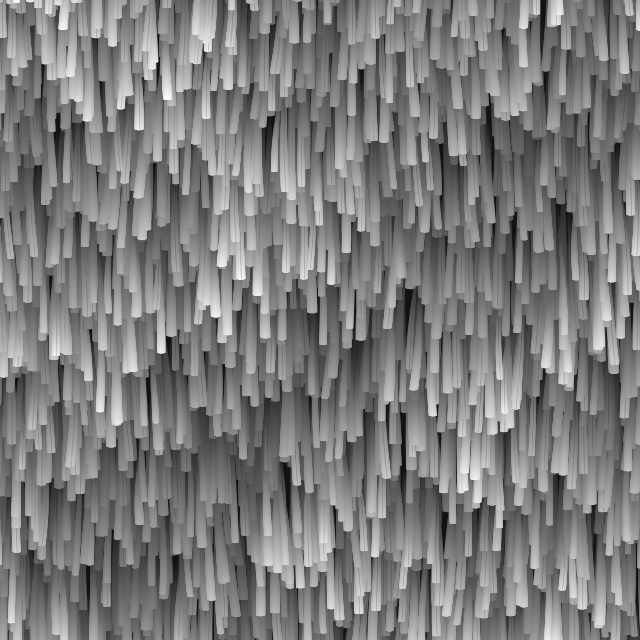
Write a Shadertoy shader that draws this texture.

```glsl
// Shaggy thatch: overlapping layers of narrow blunt strands hanging downward.
// Each strand rises from a dark root to a pale tip; the highest strand wins,
// and layered sines bend the rows and gather strands into light and dark tufts.

const float LAYERS = 6.0;
const vec2 CELL = vec2(1.0 / 54.0, 1.0 / 7.0);
const float BACKGROUND = 0.07;
const float TAU = 6.2831853;

vec3 hash3(vec3 v) {
    vec3 q = fract(v * vec3(0.1031, 0.1030, 0.0973));
    q += dot(q, q.yxz + 33.33);
    return fract((q.xxy + q.yxx) * q.zyx);
}

// Smooth irregular variation, roughly -1 to 1
float layeredSines(vec2 p, float phase) {
    float broad = sin(p.x * 7.3 + 2.1 * sin(p.y * 5.7 + phase) + phase);
    float fine = sin(p.y * 13.1 + 1.7 * sin(p.x * 11.9 - phase) + phase * 2.3);
    return 0.55 * broad + 0.45 * fine;
}

// Uneven front line shared by the strands of neighbouring columns
float rowOffset(float x) {
    return 0.055 * sin(x * 9.0 + 1.3) + 0.035 * sin(x * 23.0 + 0.4)
         + 0.012 * sin(x * 61.0);
}

// Height of one strand at offset q from its tip, zero outside it
float strand(vec2 q, float len, float width, float lean, float bend,
             float tipHeight, float groove, float soft) {
    float t = 1.0 - q.y / len;
    if (t < 0.0 || t > 1.05) return 0.0;

    // Curved centre line and taper towards the root
    float centre = lean * q.y + bend * sin(TAU * 0.8 * (1.0 - t));
    float radius = 0.5 * width * mix(0.35, 1.0, smoothstep(0.0, 0.95, t));
    float u = (q.x - centre) / radius;

    // Soft sides and a slightly rounded blunt end
    float side = smoothstep(-soft, soft, radius * (1.0 - abs(u)));
    float end = smoothstep(-soft, soft, q.y - 0.12 * width * u * u);

    // Rising height, rounded section and an optional split down the middle
    float section = 1.0 - 0.11 * u * u;
    float split = 1.0 - 0.17 * groove * (1.0 - smoothstep(0.0, 0.22, abs(u - 0.1)));
    return tipHeight * min(t, 1.0) * section * split * side * end;
}

// Tallest strand of one layer at point p
float strandLayer(vec2 p, float layer, float soft) {
    float height = 0.0;
    float shift = layer * 0.37 * CELL.x;
    float column = floor((p.x - shift) / CELL.x);
    for (float i = -2.0; i <= 2.0; i++) {
        float col = column + i;
        float columnX = col * CELL.x + shift;
        float offset = rowOffset(columnX);
        float row = floor((p.y - offset) / CELL.y);
        for (float j = -2.0; j <= 0.0; j++) {
            vec3 id = vec3(col + 40.0, row + j + 40.0, layer * 7.0 + 3.0);
            vec3 place = hash3(id);
            vec3 form = hash3(id + vec3(91.0, 47.0, 133.0));
            vec2 tip = vec2(columnX + place.x * CELL.x,
                            (row + j + 0.78 * place.y) * CELL.y + offset);

            float tuft = 0.5 + 0.5 * layeredSines(tip, 0.8);
            float lift = 0.68 * place.z + 0.32 * tuft;
            float tipHeight = 0.36 + 0.66 * lift * lift;
            float lean = 0.055 * layeredSines(tip, 3.7) + 0.11 * (form.x - 0.5);
            float bend = 0.005 * (form.y - 0.5);
            float len = mix(0.16, 0.24, form.z);
            float width = mix(0.0115, 0.0175, fract(form.x * 7.0 + form.y));
            float groove = step(0.68, fract(form.z * 9.0 + form.x));
            height = max(height, strand(p - tip, len, width, lean, bend,
                                        tipHeight, groove, soft));
        }
    }
    return height;
}

void mainImage(out vec4 fragColor, in vec2 fragCoord) {
    vec2 p = fragCoord / iResolution.y;
    float soft = max(0.0011, 0.7 / iResolution.y);

    float grey = BACKGROUND;
    for (float layer = 0.0; layer < LAYERS; layer++) {
        grey = max(grey, strandLayer(p, layer, soft));
    }
    fragColor = vec4(vec3(min(grey, 1.0)), 1.0);
}
```
